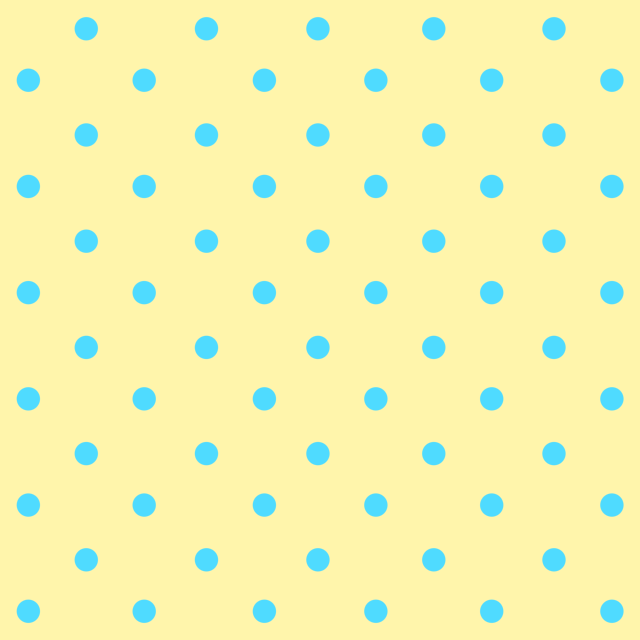
Reproduce this pattern procedurally as a WebGL 1 fragment shader.

```glsl
precision highp float;
// Sky-blue polka dots on pale cream, in staggered and slightly uneven columns.

uniform vec2 u_resolution;

const vec3 CREAM = vec3(1.0, 0.96, 0.67);
const vec3 BLUE = vec3(0.31, 0.86, 1.0);
const float DOT_RADIUS = 0.0182;
const float COLUMN_PITCH = 0.0905;
const float FIRST_COLUMN = 0.0443;
const float ROW_PITCH = 0.16595;
const float EVEN_COLUMN_Y = 0.0449;   // lowest dot of even columns
const float ODD_COLUMN_Y = 0.1253;    // lowest dot of odd columns
const float COLUMNS_PER_TILE = 6.0;
const float COLUMN_SHIFT = 0.0068;    // offset of columns 3 and 4 of each tile

// Horizontal centre of a column, including its offset within the tile.
float columnX(float column) {
  float place = mod(column, COLUMNS_PER_TILE);
  float shifted = step(2.5, place) * step(place, 4.5);
  return FIRST_COLUMN + column * COLUMN_PITCH + shifted * COLUMN_SHIFT;
}

// Signed distance to the nearest dot in one column.
float columnDistance(vec2 p, float column) {
  float odd = step(0.5, mod(column, 2.0));
  float fromRow = p.y - mix(EVEN_COLUMN_Y, ODD_COLUMN_Y, odd);
  float dy = fromRow - ROW_PITCH * floor(fromRow / ROW_PITCH + 0.5);
  return length(vec2(p.x - columnX(column), dy)) - DOT_RADIUS;
}

void main() {
  vec2 p = gl_FragCoord.xy / u_resolution;
  float pixel = 1.0 / min(u_resolution.x, u_resolution.y);

  // Check the closest column and its two neighbours.
  float nearest = floor((p.x - FIRST_COLUMN) / COLUMN_PITCH + 0.5);
  float d = 1.0;
  for (int i = -1; i <= 1; i++) {
    d = min(d, columnDistance(p, nearest + float(i)));
  }

  float coverage = 1.0 - smoothstep(-0.75 * pixel, 0.75 * pixel, d);
  gl_FragColor = vec4(mix(CREAM, BLUE, coverage), 1.0);
}
```
